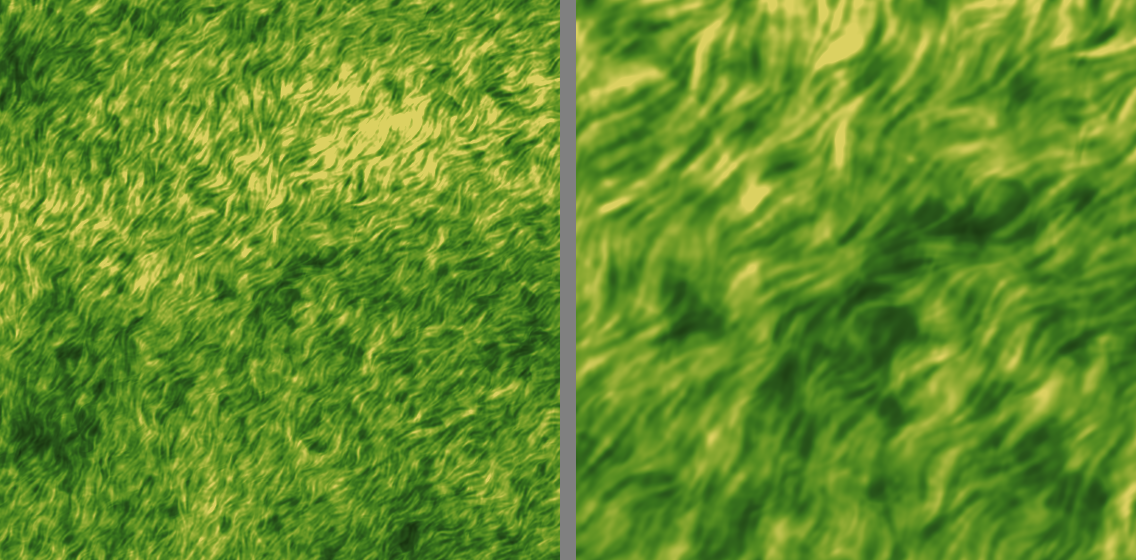
Left: the whole. Right: its middle third, enlarged.
A Shadertoy shader for this texture:

```glsl
const float BASE_ANGLE = 0.86;     // main lean of the blades, radians
const float LEAN_CHANGE = 0.45;    // blades lie flatter towards the right
const float CURL_BROAD = 0.3;
const float CURL_FINE = 0.75;
const float BLADE_FREQ = 200.0;
const float TUFT_FREQ = 95.0;
const float BLADE_GAIN = 2.5;
const float TUFT_GAIN = 1.1;
const float TRACE_STEP = 0.0021;
const int TRACE_COUNT = 6;
const float CLUMP_GAIN = 0.5;
const float BREAK_GAIN = 0.45;     // breaks that cut the blades short
const float PIT_DEPTH = 1.1;
const float GRAIN_GAIN = 0.4;
const float SUN_BAND_GAIN = 0.85;
const float SUN_BAND_WIDTH = 0.15;
const float TONE_BIAS = -0.12;

// Grass colours from shade to straw, and the tone at which each is reached
const vec3 GRASS[6] = vec3[6](
    vec3(0.16, 0.34, 0.10), vec3(0.22, 0.45, 0.11), vec3(0.33, 0.55, 0.13),
    vec3(0.46, 0.62, 0.16), vec3(0.62, 0.70, 0.23), vec3(0.86, 0.82, 0.38));
const float TONE[6] = float[6](-1.95, -1.06, -0.29, 0.43, 1.12, 2.0);

// Broad light and dark patches: centre, radius, strength
const vec4 PATCHES[9] = vec4[9](
    vec4(0.68, 0.75, 0.11, 1.0), vec4(0.10, 0.29, 0.13, -1.3),
    vec4(0.05, 0.20, 0.05, -1.7), vec4(0.90, 0.40, 0.13, -0.7),
    vec4(0.72, 0.03, 0.10, -0.9), vec4(0.04, 0.84, 0.12, -0.9),
    vec4(0.39, 0.07, 0.07, 0.9), vec4(0.98, 0.26, 0.06, 0.9),
    vec4(0.55, 0.45, 0.18, -0.35));

float hash(ivec2 cell) {
    uvec2 q = uvec2(cell) * uvec2(1597334673u, 3812015801u);
    uint n = (q.x ^ q.y) * 1597334673u;
    n = (n ^ (n >> 15)) * 2246822519u;
    n ^= n >> 13;
    return float(n >> 8) / 16777216.0;
}

// Signed value noise, -1 to 1
float noise(vec2 p) {
    ivec2 c = ivec2(floor(p));
    vec2 f = fract(p);
    f = f * f * (3.0 - 2.0 * f);
    float low = mix(hash(c), hash(c + ivec2(1, 0)), f.x);
    float high = mix(hash(c + ivec2(0, 1)), hash(c + ivec2(1, 1)), f.x);
    return 2.0 * mix(low, high, f.y) - 1.0;
}

float bell(float x) {
    return exp(-x * x);
}

// Direction in which the grass lies
vec2 flow(vec2 p) {
    float angle = BASE_ANGLE + LEAN_CHANGE * (0.5 - p.x)
        + CURL_BROAD * noise(p * 9.0 + 3.7) + CURL_FINE * noise(p * 36.0 + 41.3);
    return vec2(cos(angle), sin(angle));
}

// Noise smeared along the flow: fine blades and wider tufts
float fibres(vec2 p) {
    float sum = 0.0, total = 0.0;
    for (int side = -1; side <= 1; side += 2) {
        vec2 pos = p;
        for (int i = 0; i < TRACE_COUNT; i++) {
            pos += float(side) * TRACE_STEP * flow(pos);
            float weight = 1.0 - float(i) / float(TRACE_COUNT + 1);
            sum += weight * (BLADE_GAIN * noise(pos * BLADE_FREQ)
                + TUFT_GAIN * noise(pos * TUFT_FREQ + 17.0));
            total += weight;
        }
    }
    return sum / total;
}

// Thin diagonal crease: a lit edge above a shaded one
float crease(vec2 p) {
    float d = p.y - 0.04 - 0.54 * (p.x - 0.43) - 0.012 * noise(p * 11.0 + 5.0);
    float extent = smoothstep(0.40, 0.48, p.x) * (1.0 - smoothstep(0.82, 0.95, p.x));
    return extent * (0.5 * bell((d - 0.006) / 0.006) - 0.8 * bell((d + 0.004) / 0.005));
}

vec3 grassColour(float tone) {
    vec3 colour = GRASS[0];
    for (int i = 0; i < 5; i++)
        colour = mix(colour, GRASS[i + 1],
            clamp((tone - TONE[i]) / (TONE[i + 1] - TONE[i]), 0.0, 1.0));
    return colour * (1.0 + 0.2 * clamp(tone - TONE[0], -2.0, 0.0));
}

void mainImage(out vec4 fragColor, in vec2 fragCoord) {
    vec2 p = fragCoord / iResolution.y;

    // Broad light
    vec2 ragged = p + 0.03 * vec2(noise(p * 14.0 + 60.0), noise(p * 14.0 + 90.0));
    float band = bell((ragged.y - 0.62 - 0.2 * ragged.x) / SUN_BAND_WIDTH);
    float tone = TONE_BIAS + SUN_BAND_GAIN * band + 0.3 * noise(p * 6.0 + 8.0);
    for (int i = 0; i < 9; i++)
        tone += PATCHES[i].w * bell(length(ragged - PATCHES[i].xy) / PATCHES[i].z);

    // Clumps, breaks and shaded pits, turned with the lean
    vec2 lean = vec2(cos(BASE_ANGLE), sin(BASE_ANGLE));
    vec2 across = vec2(-lean.y, lean.x);
    vec2 wobble = p + 0.008 * vec2(noise(p * 45.0 + 12.0), noise(p * 45.0 + 52.0));
    vec2 q = vec2(0.85 * dot(wobble, lean), dot(wobble, across));
    tone += CLUMP_GAIN * (noise(q * 21.0 + 21.0) + noise(q * 45.0 + 33.0));
    tone += BREAK_GAIN * noise(q * 85.0 + 14.0);
    tone -= PIT_DEPTH * smoothstep(0.35, 0.8, noise(q * 34.0 + 71.0));

    // Blades, crease and grain
    tone += fibres(p) * (0.9 + 0.3 * band) + crease(p);
    tone += GRAIN_GAIN * noise(q * vec2(130.0, 220.0));

    fragColor = vec4(grassColour(tone), 1.0);
}
```
